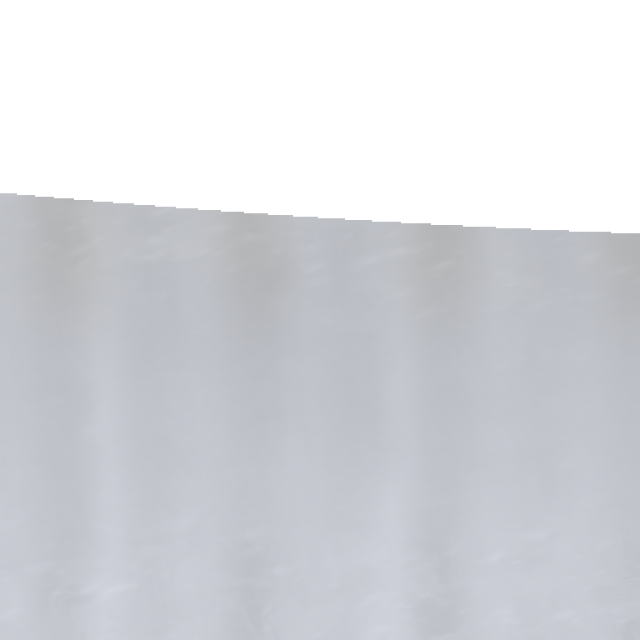
A Shadertoy shader for this texture:

```glsl
// Draws a weathered pale grey sheet with soft vertical stains below a curved, finely stepped white edge.

float hash(vec2 p) {
    return fract(sin(dot(p, vec2(127.1, 311.7))) * 43758.5);
}

// Layered, turned and warped sines: soft cloudy mottling around zero
float mottle(vec2 p) {
    float sum = 0.0, amp = 0.5;
    for (int i = 0; i < 6; i++) {
        p = mat2(0.8, 0.6, -0.6, 0.8) * p * 1.7 + 2.3;
        p += 0.5 * sin(p.yx * 1.3 + 0.7);
        sum += amp * sin(p.x + sin(p.y * 1.2)) * cos(p.y * 0.9);
        amp *= 0.62;
    }
    return sum;
}

// One slanted soft streak in some of the cells
float wisps(vec2 p) {
    vec2 cell = floor(p);
    float sum = 0.0;
    for (int j = -1; j <= 1; j++)
    for (int i = -1; i <= 1; i++) {
        vec2 id = cell + vec2(i, j);
        vec2 d = p - id - vec2(hash(id), hash(id + 17.3));
        float angle = 0.2 + 0.5 * hash(id + 5.1);
        d = mat2(cos(angle), -sin(angle), sin(angle), cos(angle)) * d;
        d *= vec2(2.6, 6.5);
        float strength = smoothstep(0.6, 1.0, hash(id + 41.7));
        sum += strength * exp(-dot(d, d));
    }
    return sum;
}

void mainImage(out vec4 fragColor, in vec2 fragCoord) {
    vec2 uv = fragCoord / iResolution.xy;
    float cloud = mottle(uv * vec2(5.0, 4.0));
    float detail = mottle(uv * vec2(17.0, 22.0) + 8.0);
    float grain = mottle(uv * vec2(75.0, 85.0) + 3.0);

    // Wavering vertical columns
    float x = uv.x + 0.012 * cloud + 0.004 * detail;
    float dark = pow(0.5 + 0.5 * cos(6.2832 * (x - 0.11) / 0.29), 2.5);
    float light = 0.5 + 0.5 * cos(6.2832 * (x - 0.16) / 0.153);
    float bright = exp(-pow((x - 0.16) / 0.032, 2.0))
                 + 0.6 * exp(-pow((x - 0.62) / 0.03, 2.0));
    float top = smoothstep(0.4, 0.62, uv.y + 0.03 * detail);
    float bottom = smoothstep(0.28, 0.08, uv.y);

    // Brightness: lighter downwards, with columns, smudges and clouds
    float tone = mix(0.798, 0.748, smoothstep(0.0, 0.65, uv.y));
    tone += 0.012 * (light - 0.5) + 0.022 * bright * (1.0 - top);
    tone -= dark * (0.008 + 0.025 * top);
    tone -= 0.035 * bottom * dark * smoothstep(-0.3, 0.6, detail + 0.4 * cloud);
    tone += 0.010 * cloud + detail * (0.004 + 0.009 * bottom + 0.005 * top);
    tone += 0.0035 * grain;

    // Pale scuffs gather near the edge and near the bottom
    float scuffed = 0.15 + 0.85 * max(top, bottom);
    tone += 0.022 * scuffed * wisps(uv * vec2(19.0, 25.0));
    tone += 0.014 * scuffed * wisps(uv * vec2(41.0, 52.0) + 9.0);

    // Cool grey, warmer inside the upper stains
    float stain = top * clamp(0.15 + dark + 0.3 * cloud, 0.0, 1.0);
    vec3 coolGrey = vec3(0.985, 1.0, 1.037);
    vec3 warmGrey = vec3(0.992, 1.0, 1.004);
    vec3 color = tone * mix(coolGrey, warmGrey, 0.85 * stain);

    // Sagging edge cut into small steps
    float edge = 0.699 - 0.092 * uv.x + 0.028 * uv.x * uv.x;
    edge = floor(edge * 384.0 + 0.5) / 384.0;
    float pixel = 1.0 / iResolution.y;
    float sky = smoothstep(-0.5 * pixel, 0.5 * pixel, uv.y - edge);
    fragColor = vec4(mix(color, vec3(1.0), sky), 1.0);
}
```
